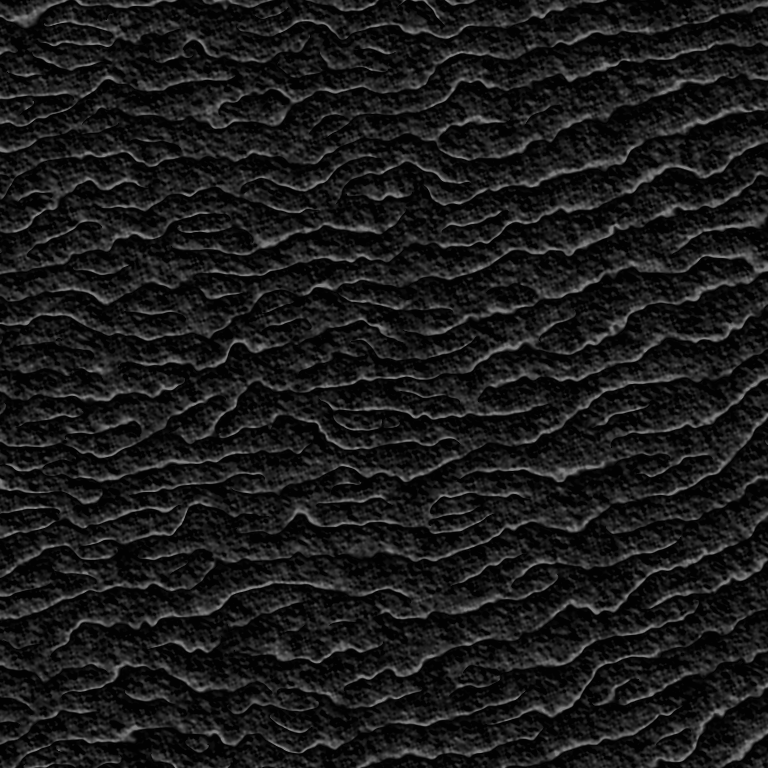
Give the GLSL for this texture map, as a WebGL 2 fragment shader.

```glsl
#version 300 es
precision highp float;

uniform vec2 u_resolution;
out vec4 fragColor;

vec2 hash2(vec2 cell) {
    uvec2 q = uvec2(ivec2(cell) + 4096);
    q = q * 1664525u + 1013904223u;
    q.x += q.y * 1664525u;
    q.y += q.x * 1664525u;
    q ^= q >> 16u;
    q.x += q.y * 1664525u;
    q.y += q.x * 1664525u;
    q ^= q >> 16u;
    return vec2(q & 65535u) / 65535.0;
}

float noise(vec2 p) {
    vec2 i = floor(p), f = fract(p);
    f = f * f * (3.0 - 2.0 * f);
    float low = mix(hash2(i).x, hash2(i + vec2(1, 0)).x, f.x);
    float high = mix(hash2(i + vec2(0, 1)).x, hash2(i + vec2(1, 1)).x, f.x);
    return mix(low, high, f.y);
}

float roughness(vec2 p) {
    p = mat2(0.9, 0.44, -0.44, 0.9) * p;
    return 0.35 * noise(p * 90.0) + 0.4 * noise(p * 170.0 + 17.0)
         + 0.25 * noise(p * 290.0 + 41.0);
}

vec2 rotateBy(vec2 a, vec2 b) {
    return vec2(a.x * b.x - a.y * b.y, a.x * b.y + a.y * b.x);
}

// Pairs of opposite phase vortices make ripples fork and end.
// Returns the phase shift and the distance to the nearest fork.
vec2 forks(vec2 p) {
    vec2 turn = vec2(1, 0);
    float nearest = 1.0;
    for (int y = -1; y < 16; y++) {
        for (int x = -1; x < 12; x++) {
            vec2 cell = vec2(x, y);
            vec2 jitter = hash2(cell + 50.0);
            vec2 kind = hash2(cell + 150.0);
            vec2 center = (cell + jitter) / vec2(11, 15);
            if (kind.x > mix(0.9, 0.25, smoothstep(0.55, 0.75, center.x))) continue;
            vec2 reach = vec2(0.02 + 0.03 * kind.y, 0.035 * (jitter.x - 0.4));
            vec2 a = p - center + reach;
            vec2 b = p - center - reach;
            vec2 pairTurn = rotateBy(a, vec2(b.x, -b.y));
            turn = rotateBy(turn, pairTurn / max(length(pairTurn), 1e-6));
            nearest = min(nearest, min(length(a), length(b)));
        }
    }
    return vec2(atan(turn.y, turn.x) / 6.2832, nearest);
}

void main() {
    vec2 p = gl_FragCoord.xy / u_resolution;

    // Zigzag bedding, climbing steadily on the right side
    float side = smoothstep(0.5, 0.75, p.x);
    float climb = 0.08 * p.x + 0.25 * max(p.x - 0.58, 0.0);
    float wave = 0.05 * noise(p * vec2(5.0, 3.5) + 3.0)
               + mix(0.046, 0.03, side) * noise(p * vec2(15, 9) + 9.0)
               + mix(0.022, 0.012, side) * noise(p * vec2(36, 24) + 27.0);
    vec2 fork = forks(p);
    float phase = 21.0 * (p.y - climb - wave) + fork.x
                + 0.2 * (noise(p * 85.0 + 5.0) - 0.5);
    float s = fract(phase);

    // Lit crest, soft slope above it, shadow under the next crest
    float edge = smoothstep(0.0, 0.09, s);
    float strength = mix(0.08, 0.31, smoothstep(0.22, 0.6, noise(p * 24.0 + 61.0)));
    strength *= smoothstep(0.0, 0.018, fork.y);
    float crest = strength * exp(-pow((s - 0.1) / 0.08, 2.0));
    float lit = 1.0 - smoothstep(0.08, 1.0, s);

    // Grains lit from above
    float relief = roughness(p) - roughness(p + vec2(0.0015, 0.0035));
    float patches = noise(p * 75.0 + 80.0) - 0.5;
    float grain = (0.55 * relief + 0.12 * patches)
                * (1.0 - 0.8 * smoothstep(0.8, 1.0, s));

    float shade = edge * (crest + 0.12 * lit + 0.014 + grain);
    fragColor = vec4(vec3(clamp(shade, 0.008, 0.5)), 1.0);
}
```
